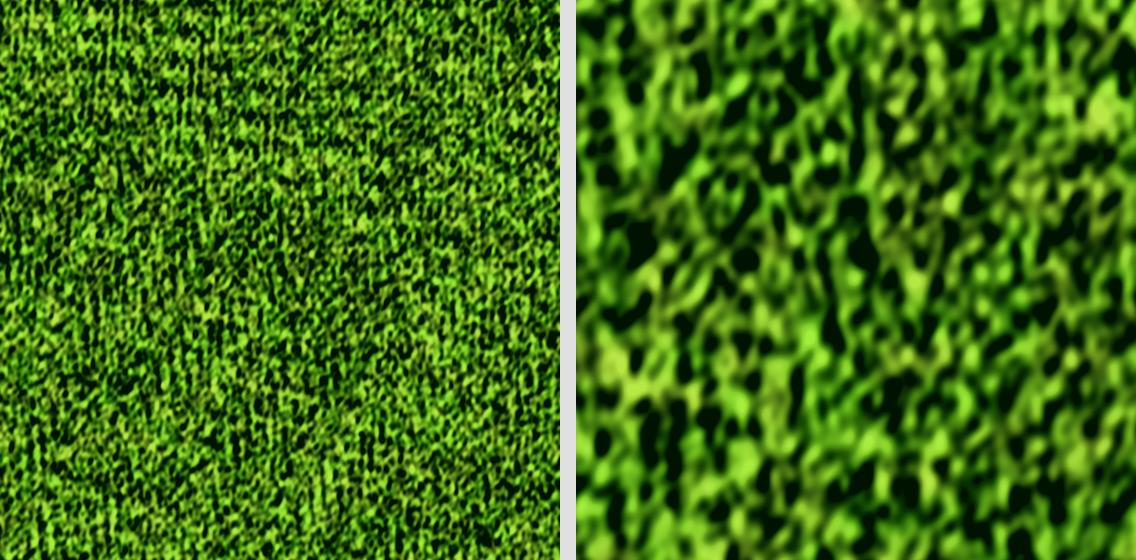
Left, the full canvas; right, a detail of the centre.
Write a Shadertoy shader that draws this texture.

```glsl
const float CELLS = 200.0;                    // grain seeds across the canvas
const vec2 GRAIN_SIZE = vec2(0.0036, 0.0060); // half width and half length of a blade
const float LEAN = 0.25;                      // mean tilt to the right, radians
const float LEAN_SPREAD = 1.3;                // range of random tilt
const float SURROUND = 0.25;                  // dark rim around each grain
const vec2 CLUMP_SCALE = vec2(13.0, 25.0);    // wide, low patches of light and shade
const float CLUMP_AMOUNT = 0.9;
const float TINT_SCALE = 42.0;
const float TINT_AMOUNT = 0.11;

const vec3 GAP_BLACK = vec3(0.00, 0.07, 0.00);
const vec3 DEEP_GREEN = vec3(0.04, 0.18, 0.01);
const vec3 SHADE_GREEN = vec3(0.14, 0.32, 0.02);
const vec3 LEAF_GREEN = vec3(0.27, 0.47, 0.06);
const vec3 FRESH_GREEN = vec3(0.38, 0.62, 0.09);
const vec3 LIME = vec3(0.55, 0.80, 0.17);
const vec3 TIP_LIGHT = vec3(0.68, 0.92, 0.26);

float hash(vec2 p) {
    return fract(sin(dot(p, vec2(127.1, 311.7))) * 43758.5453);
}

float valueNoise(vec2 p) {
    vec2 i = floor(p), f = fract(p);
    f = f * f * (3.0 - 2.0 * f);
    float low = mix(hash(i), hash(i + vec2(1, 0)), f.x);
    float high = mix(hash(i + vec2(0, 1)), hash(i + vec2(1, 1)), f.x);
    return mix(low, high, f.y);
}

// Sum of light and dark slanted grains, scaled to unit variance
float grassGrain(vec2 uv) {
    vec2 p = uv * CELLS, home = floor(p);
    vec2 size = GRAIN_SIZE * CELLS;
    float sum = 0.0;
    for (int y = -3; y <= 3; y++) {
        for (int x = -3; x <= 3; x++) {
            vec2 cell = home + vec2(x, y);
            vec2 jitter = vec2(hash(cell), hash(cell + 37.3));
            vec2 d = p - cell - jitter;
            float tilt = LEAN + LEAN_SPREAD * (hash(cell + 71.9) - 0.5);
            float c = cos(tilt), s = sin(tilt);
            d = vec2(c * d.x - s * d.y, s * d.x + c * d.y) / size;
            float r2 = dot(d, d);
            float weight = hash(cell + 113.7) < 0.5 ? -1.0 : 1.0;
            sum += weight * (1.0 - SURROUND * r2) * exp(-0.5 * r2);
        }
    }
    float energy = 1.0 - 2.0 * SURROUND + 2.0 * SURROUND * SURROUND;
    return sum / sqrt(3.14159 * energy * size.x * size.y);
}

// Colour ramp, stops placed in standard deviations of brightness
vec3 grassColour(float level) {
    vec3 col = mix(GAP_BLACK, DEEP_GREEN, smoothstep(-1.40, -0.90, level));
    col = mix(col, SHADE_GREEN, clamp((level + 0.90) / 0.52, 0.0, 1.0));
    col = mix(col, LEAF_GREEN, clamp((level + 0.38) / 0.56, 0.0, 1.0));
    col = mix(col, FRESH_GREEN, clamp((level - 0.18) / 0.59, 0.0, 1.0));
    col = mix(col, LIME, clamp((level - 0.77) / 0.68, 0.0, 1.0));
    return mix(col, TIP_LIGHT, clamp((level - 1.45) / 1.0, 0.0, 1.0));
}

void mainImage(out vec4 fragColor, in vec2 fragCoord) {
    vec2 uv = fragCoord / iResolution.y;

    // Fine grain over faint horizontal clumps
    float clump = valueNoise(uv * CLUMP_SCALE + 5.0) - 0.5;
    float level = 0.97 * grassGrain(uv) + CLUMP_AMOUNT * clump;
    vec3 col = grassColour(level);

    // Drift between yellow-green and pure green
    float tint = valueNoise(uv * TINT_SCALE + 91.0) - 0.5;
    col += TINT_AMOUNT * tint * vec3(1.0, -0.3, 0.4) * smoothstep(0.05, 0.4, col.g);

    fragColor = vec4(clamp(col, 0.0, 1.0), 1.0);
}
```
